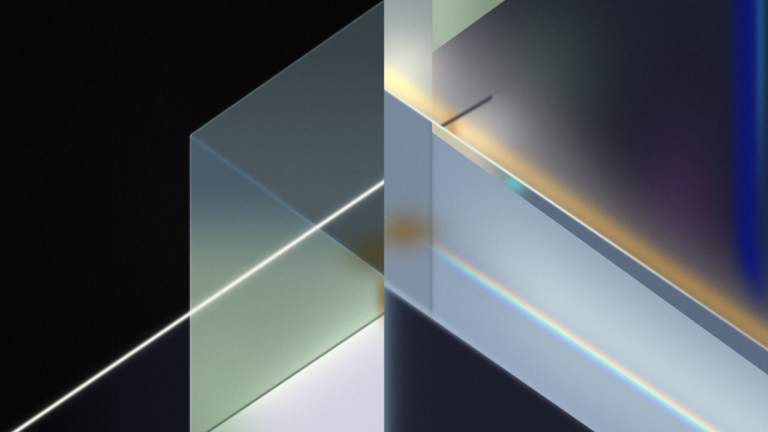
Write a WebGL 1 fragment shader that draws this background.

```glsl
precision highp float;
uniform vec2 u_resolution;

const float SOFT = 0.0022;      // edge softness in canvas heights
const float SEAM_X = 0.889;     // vertical seam between both halves
const float LEFT_X = 0.440;     // outer side of the left prism
const float STRIP_X = 1.0;      // inner side of the right slab
const float GRAIN = 0.012;

const vec3 BLACK = vec3(0.022, 0.023, 0.024);
const vec3 NAVY = vec3(0.11, 0.12, 0.175);
const vec3 SLATE = vec3(0.27, 0.32, 0.34);
const vec3 SAGE = vec3(0.50, 0.57, 0.52);
const vec3 STEEL = vec3(0.53, 0.60, 0.68);
const vec3 ICE = vec3(0.78, 0.85, 0.87);
const vec3 PEARL = vec3(0.83, 0.82, 0.89);
const vec3 CREAM = vec3(0.92, 0.90, 0.80);
const vec3 AMBER = vec3(0.55, 0.34, 0.08);
const vec3 BLUE = vec3(0.05, 0.07, 0.48);

float hash(vec2 p) {
  return fract(sin(dot(p, vec2(12.99, 78.23))) * 43758.5);
}

// Signed distance to the line a-b, positive above it when b lies right of a
float side(vec2 p, vec2 a, vec2 b) {
  vec2 dir = normalize(b - a);
  vec2 q = p - a;
  return dir.x * q.y - dir.y * q.x;
}

float edge(float d) { return smoothstep(-SOFT, SOFT, d); }

float bell(float d, float width) { return exp(-d * d / (width * width)); }

float glow(vec2 p, vec2 center, vec2 radius) {
  vec2 q = (p - center) / radius;
  return exp(-dot(q, q));
}

// Red, green and blue bands set side by side
vec3 spectrum(float d, float width) {
  return vec3(bell(d - width, width), bell(d, width), bell(d + width, width));
}

vec3 leftHalf(vec2 p) {
  float top = side(p, vec2(LEFT_X, 0.6875), vec2(SEAM_X, 1.0));
  float fold = side(p, vec2(LEFT_X, 0.6875), vec2(SEAM_X, 0.363));
  float beam = side(p, vec2(0.035, 0.0), vec2(SEAM_X, 0.579));
  float base = side(p, vec2(0.486, 0.0), vec2(SEAM_X, 0.271));

  // Dark surroundings
  vec3 color = BLACK + 0.018 * glow(p, vec2(0.42, 0.5), vec2(0.25, 0.4));
  color = mix(color, NAVY * 0.65, edge(-beam) * smoothstep(0.0, 0.4, p.x));

  // Upper and lower faces of the prism
  vec3 face = SLATE * mix(1.12, 0.78, smoothstep(0.5, 1.0, p.y));
  face *= 1.0 - 0.12 * edge(-beam);
  vec3 lower = mix(SLATE * vec3(1.05, 1.12, 1.2), SAGE, smoothstep(0.60, 0.34, p.y));
  lower += vec3(0.28, 0.29, 0.26) * exp(-max(base, 0.0) / 0.07) * smoothstep(0.42, 0.8, p.x);
  lower += vec3(0.08, 0.09, 0.05) * glow(p, vec2(0.5, 0.08), vec2(0.16, 0.2));
  face = mix(lower, face, edge(fold));
  face += vec3(0.02, 0.05, 0.09) * bell(fold, 0.006);

  // Pearly floor below the lower rim
  vec3 under = mix(PEARL, vec3(0.96, 0.98, 0.94), exp(base / 0.045));
  under = mix(under, SAGE * 1.35, glow(p, vec2(0.48, 0.0), vec2(0.12, 0.08)));
  face = mix(under, face, edge(base));
  face *= 1.0 - 0.35 * bell(base - 0.003, 0.003);
  face = mix(face, AMBER * vec3(0.55, 0.75, 0.9), 0.6 * glow(p, vec2(0.87, 0.415), vec2(0.06, 0.045)));
  face = mix(face, AMBER * 0.8, 0.55 * glow(p, vec2(SEAM_X, 0.31), vec2(0.018, 0.05)));

  float inside = edge(p.x - LEFT_X) * edge(-top);
  color = mix(color, face, inside);
  float rim = bell(top, 0.003) * edge(p.x - LEFT_X) + bell(p.x - LEFT_X, 0.003) * edge(-top);
  color += vec3(0.10, 0.13, 0.14) * rim;

  // Bright beam crossing the prism
  color += vec3(0.10) * bell(beam, 0.014);
  return mix(color, vec3(0.96, 0.96, 0.92), bell(beam, 0.0052));
}

// Dark glass with hazy dispersion above the slab
vec3 upperGlass(vec2 p, float d) {
  float along = smoothstep(0.92, 1.55, p.x);
  vec3 color = mix(NAVY, vec3(0.11, 0.16, 0.25), smoothstep(1.68, 1.78, p.x));
  color += vec3(0.10, 0.13, 0.08) * glow(p, vec2(1.25, 0.84), vec2(0.15, 0.18));
  color += vec3(0.10, 0.02, 0.09) * glow(p, vec2(1.57, 0.52), vec2(0.10, 0.18));
  vec3 haze = mix(vec3(0.66, 0.66, 0.68), vec3(0.42, 0.40, 0.41), along);
  color = mix(color, haze, 0.95 * bell(d, mix(0.27, 0.12, along)));
  color = mix(color, vec3(0.62, 0.67, 0.66), 0.8 * edge(STRIP_X - p.x));
  color += vec3(0.26, 0.23, 0.18) * glow(p, vec2(0.93, 0.84), vec2(0.09, 0.09));
  color += vec3(0.24, 0.14, -0.06) * bell(d - 0.022, 0.028);

  // Pale wedge at the top
  float wedge = side(p, vec2(STRIP_X, 0.878), vec2(1.17, 1.0));
  vec3 pale = mix(vec3(0.66, 0.73, 0.65), vec3(0.50, 0.57, 0.48), smoothstep(1.0, 1.17, p.x));
  color = mix(color, pale, edge(wedge) * edge(p.x - STRIP_X));

  // Blue dispersion at the right
  float shift = p.x - 1.728 - 0.16 * smoothstep(0.52, 0.25, p.y) * (0.52 - p.y);
  float beam = bell(shift, 0.032) * smoothstep(0.24, 0.42, p.y);
  color = mix(color, BLUE, 0.85 * beam);
  color += vec3(0.02, 0.16, 0.18) * bell(shift - 0.032, 0.012) * smoothstep(0.45, 0.9, p.y);

  // Short notch and its warm reflection
  vec2 tip = vec2(STRIP_X, 0.694);
  float notch = side(p, tip, vec2(1.139, 0.775));
  float span = edge(p.x - STRIP_X) * edge(1.139 - p.x);
  color += CREAM * 0.16 * edge(-notch) * glow(p, vec2(1.11, 0.70), vec2(0.10, 0.07));
  color = mix(color, AMBER * 1.3, 0.5 * glow(p, vec2(1.045, 0.70), vec2(0.014, 0.035)));
  return mix(color, SLATE * 0.75, 0.8 * span * bell(notch, 0.005));
}

vec3 rightHalf(vec2 p) {
  float ridge = side(p, vec2(SEAM_X, 0.796), vec2(1.778, 0.19));
  float inner = side(p, vec2(STRIP_X, 0.694), vec2(1.778, 0.132));
  float ray = side(p, vec2(0.926, 0.479), vec2(1.643, 0.0));
  float base = side(p, vec2(SEAM_X, 0.340), vec2(1.377, 0.0));
  float inStrip = edge(STRIP_X - p.x);

  // Pale slab, brightest around the dispersed ray
  vec3 color = mix(STEEL, ICE, 0.85 * bell(ray - 0.035, 0.15) * smoothstep(0.95, 1.3, p.x));
  color = mix(color, STEEL * 1.12, 0.45 * edge(-ray));
  color *= 1.0 - 0.10 * inStrip - 0.08 * bell(p.x - STRIP_X, 0.006);
  float reach = smoothstep(0.93, 1.12, p.x);
  color += (spectrum(ray, 0.009) * vec3(0.22, 0.20, 0.17) - 0.03) * reach * bell(ray, 0.035);
  color = mix(color, AMBER * vec3(0.9, 1.05, 1.8), 0.65 * glow(p, vec2(0.935, 0.465), vec2(0.07, 0.042)));

  // Beveled band below the ridge
  vec3 band = mix(CREAM * 0.85, vec3(0.36, 0.42, 0.50), smoothstep(1.08, 1.23, p.x));
  band = mix(band, vec3(0.42, 0.78, 0.78), 0.8 * glow(p, vec2(1.19, 0.575), vec2(0.03, 0.025)));
  color = mix(color, band, edge(inner) * edge(p.x - STRIP_X));
  color = mix(color, upperGlass(p, ridge), edge(ridge));
  color = mix(color, vec3(0.94, 0.93, 0.87), bell(ridge, 0.0035) * mix(0.95, 0.5, smoothstep(1.2, 1.75, p.x)));

  // Dark space and light rim below the slab
  vec3 shade = NAVY + vec3(0.26, 0.35, 0.37) * exp(-max(p.x - SEAM_X, 0.0) / 0.022);
  color = mix(shade, color, edge(base));
  float rimFade = smoothstep(1.4, 0.9, p.x);
  return mix(color, vec3(0.65, 0.72, 0.80), bell(base - 0.004, 0.009) * (0.25 + 0.45 * rimFade));
}

void main() {
  vec2 p = gl_FragCoord.xy / u_resolution.y;
  vec3 color = mix(leftHalf(p), rightHalf(p), edge(p.x - SEAM_X));
  color += GRAIN * (hash(floor(p * 288.0)) - 0.5);
  gl_FragColor = vec4(clamp(color, 0.0, 1.0), 1.0);
}
```
